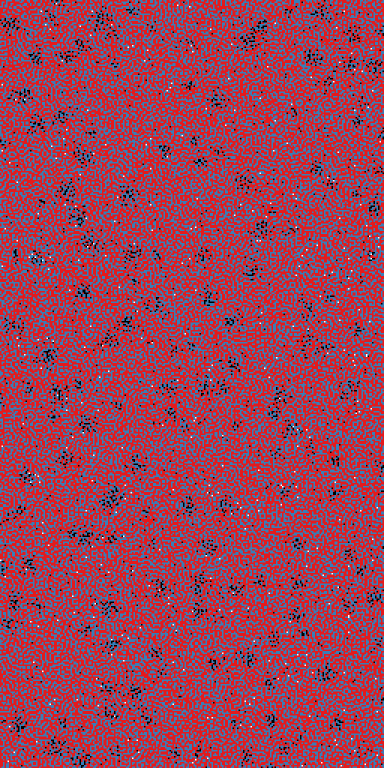
This texture is drawn by a WebGL 1 fragment shader. Its source:

```glsl
precision highp float;
uniform vec2 u_resolution;

const vec3 RED = vec3(0.894, 0.102, 0.110);
const vec3 BLUE = vec3(0.216, 0.494, 0.722);
const vec3 BLACK = vec3(0.0);
const vec3 WHITE = vec3(1.0);

const float CELLS_ACROSS = 256.0;   // cells along the canvas width
const int WAVES = 40;               // plane waves that form the maze
const float WAVELENGTH = 2.8;       // worm spacing in cells
const float WAVELENGTH_SPREAD = 0.7;
const float GRAIN = 1.2;            // per-cell disorder of the maze
const float BLUE_LEVEL = 0.25;      // maze height above which cells are blue
const float GAP_LEVEL = -0.5;       // maze height below which clusters sit
const float CLUSTER_TILE = 24.0;    // cells per cluster tile
const float CLUSTER_SHARE = 0.65;   // tiles holding a cluster
const float CLUSTER_DENSITY = 0.95;
const vec2 CLUSTER_RADIUS = vec2(2.5, 5.5);
const float STRAY_BLACK = 0.004;
const float STRAY_WHITE = 0.0025;
const float TAU = 6.2831853;

float hash(vec2 p) {
  vec3 q = fract(vec3(p.xyx) * 0.1031);
  q += dot(q, q.yzx + 33.33);
  return fract((q.x + q.y) * q.z);
}

// Waves of similar length in all directions add up to a fine labyrinth
float mazeHeight(vec2 cell) {
  float sum = 0.0;
  for (int i = 0; i < WAVES; i++) {
    float k = float(i);
    float angle = 0.5 * TAU * (k + hash(vec2(k, 3.0))) / float(WAVES);
    float wavelength = WAVELENGTH + WAVELENGTH_SPREAD * (hash(vec2(k, 17.0)) - 0.5);
    float cycles = dot(cell, vec2(cos(angle), sin(angle))) / wavelength;
    sum += cos(TAU * fract(cycles + hash(vec2(k, 41.0))));
  }
  float grain = GRAIN * (hash(cell + 71.0) - 0.5);
  return sum * sqrt(2.0 / float(WAVES)) + grain;
}

// Soft round patches, at most one per tile
float clusterDensity(vec2 cell) {
  vec2 home = floor(cell / CLUSTER_TILE);
  float density = 0.0;
  for (int y = -1; y <= 1; y++) {
    for (int x = -1; x <= 1; x++) {
      vec2 tile = home + vec2(float(x), float(y));
      vec2 jitter = vec2(hash(tile + 131.0), hash(tile + 257.0));
      vec2 offset = cell - (tile + jitter) * CLUSTER_TILE;
      float radius = mix(CLUSTER_RADIUS.x, CLUSTER_RADIUS.y, hash(tile + 389.0));
      float present = step(hash(tile + 521.0), CLUSTER_SHARE);
      density = max(density, present * exp(-dot(offset, offset) / (radius * radius)));
    }
  }
  return density * CLUSTER_DENSITY;
}

vec3 cellColor(vec2 cell) {
  float height = mazeHeight(cell);
  vec3 color = height > BLUE_LEVEL ? BLUE : RED;
  bool clustered = height < GAP_LEVEL && hash(cell + 613.0) < clusterDensity(cell);
  if (clustered || hash(cell + 733.0) < STRAY_BLACK) color = BLACK;
  if (hash(cell + 877.0) < STRAY_WHITE) color = WHITE;
  return color;
}

void main() {
  // Four samples per pixel smooth the cell edges
  vec3 color = vec3(0.0);
  for (int y = 0; y < 2; y++) {
    for (int x = 0; x < 2; x++) {
      vec2 shift = vec2(float(x), float(y)) * 0.5 - 0.25;
      vec2 position = (gl_FragCoord.xy + shift) / u_resolution.x;
      color += cellColor(floor(position * CELLS_ACROSS));
    }
  }
  gl_FragColor = vec4(color * 0.25, 1.0);
}
```
